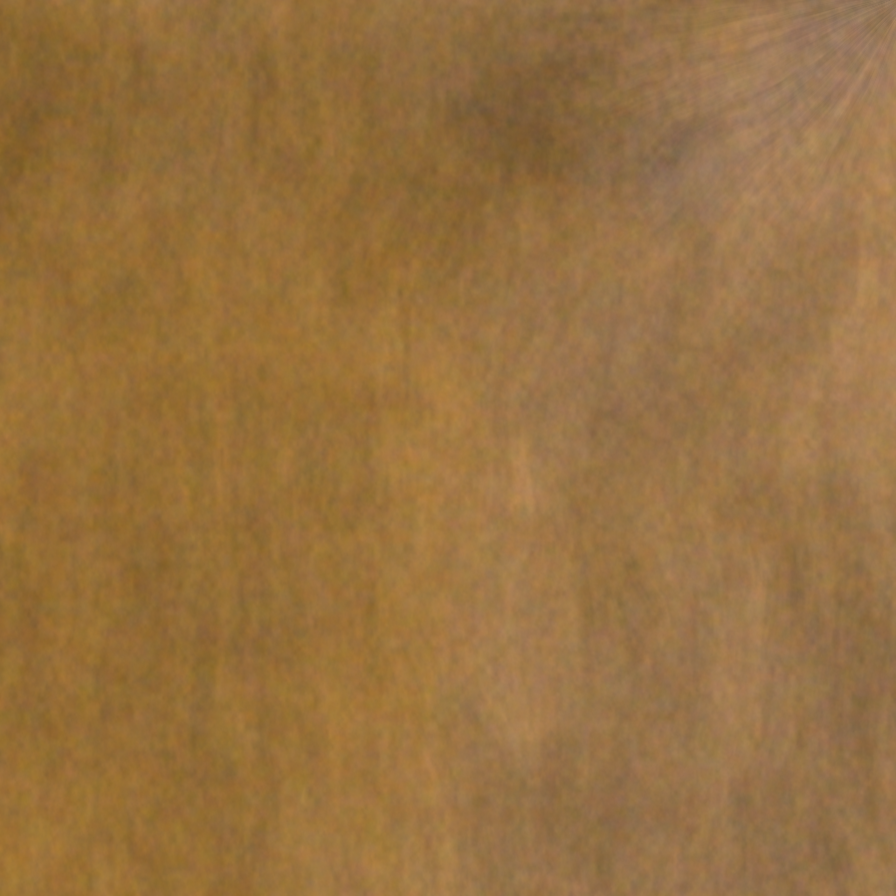
Reproduce this texture procedurally as a WebGL 2 fragment shader.

```glsl
#version 300 es
precision highp float;
// Soft honey-brown wood veneer with vertical grain and a pale fan of figure in the upper right corner.

#define BROAD_CONTRAST 0.22
#define GRAIN_CONTRAST 0.14
#define FIBRE_CONTRAST 0.13
#define MOTTLE_CONTRAST 0.10
#define SPECKLE_CONTRAST 0.16
#define CHROMA_SPECKLE 0.11
#define GRAIN_WAVER 0.10
#define FAN_ORIGIN vec2(1.02, 1.01)
#define FAN_REACH 0.68
#define HONEY vec3(0.590, 0.430, 0.205)
#define TAN vec3(0.605, 0.460, 0.300)
#define MAUVE vec3(0.580, 0.460, 0.365)

uniform vec2 u_resolution;
out vec4 fragColor;

float hash(vec2 p) {
    return fract(sin(dot(p, vec2(127.1, 311.7))) * 43758.5453);
}

float valueNoise(vec2 p) {
    vec2 cell = floor(p);
    vec2 f = fract(p);
    f = f * f * (3.0 - 2.0 * f);
    float low = mix(hash(cell), hash(cell + vec2(1.0, 0.0)), f.x);
    float high = mix(hash(cell + vec2(0.0, 1.0)), hash(cell + vec2(1.0, 1.0)), f.x);
    return mix(low, high, f.y);
}

// Layered noise, roughly 0 to 1
float fbm(vec2 p) {
    float sum = 0.0;
    float weight = 0.533;
    for (int i = 0; i < 4; i++) {
        sum += weight * valueNoise(p);
        p = mat2(1.94, 0.25, -0.25, 1.94) * p + 17.3;
        weight *= 0.5;
    }
    return sum;
}

// Noise stretched along y, without rotation between layers
float streaks(vec2 p) {
    return 0.50 * valueNoise(p)
         + 0.30 * valueNoise(p * vec2(2.1, 2.0) + 31.7)
         + 0.20 * valueNoise(p * vec2(4.3, 3.6) + 67.1);
}

// Soft round patch, 1 at its centre
float patchAt(vec2 p, vec2 centre, vec2 size) {
    vec2 d = (p - centre) / size;
    return exp(-dot(d, d));
}

void main() {
    vec2 p = gl_FragCoord.xy / u_resolution;

    // Wavering vertical grain that comes and goes
    vec2 waver = vec2(fbm(p * vec2(4.0, 4.0) + 5.0), fbm(p * 5.0 + 40.0)) - 0.5;
    vec2 g = p + GRAIN_WAVER * waver;
    float presence = 0.35 + 1.3 * fbm(p * 6.0 + 140.0);
    float broad = fbm(g * vec2(5.0, 3.6) + 11.0) - 0.5;
    float grain = presence * (streaks(g * vec2(24.0, 4.5) + 3.0) - 0.5);
    float fibre = presence * (streaks(g * vec2(70.0, 15.0) + 80.0) - 0.5);

    // Figure that spreads from the corner
    vec2 away = FAN_ORIGIN - p;
    float radius = length(away);
    float angle = atan(away.x, away.y) + 0.3 * waver.x;
    float fan = (1.0 - smoothstep(0.25 * FAN_REACH, FAN_REACH, radius))
              * smoothstep(0.08, 0.4, angle);
    float rays = streaks(vec2(angle * 11.0, radius * 7.0) + 21.0) - 0.5;
    float fineRays = streaks(vec2(angle * 32.0, radius * 16.0) + 51.0) - 0.5;
    grain = mix(grain, rays * 1.3, fan);
    fibre = mix(fibre, fineRays, fan);

    // Warm left side, greyer right side
    float side = p.x + 0.12 * (p.y - 0.5) + 0.8 * waver.y + 0.35 * broad;
    vec3 colour = mix(HONEY, TAN, smoothstep(0.0, 0.92, side));

    // Mauve veil along the diagonal
    float across = (away.x - away.y) * 0.7071 + 0.16 * waver.x;
    float veil = exp(-across * across / 0.009)
               * (1.0 - smoothstep(0.3, 0.78, radius));
    veil *= smoothstep(0.2, 0.65, fbm(p * vec2(9.0, 7.0) + 90.0));
    colour = mix(colour, MAUVE, 0.8 * veil);

    // Dim clouds and pale bands
    vec2 q = p + 0.2 * waver;
    float shade = -0.12 * patchAt(q, vec2(0.57, 0.86), vec2(0.12, 0.12))
                - 0.13 * patchAt(q, vec2(0.80, 1.00), vec2(0.16, 0.05))
                - 0.08 * patchAt(q, vec2(0.25, 0.31), vec2(0.14, 0.12))
                - 0.07 * patchAt(q, vec2(0.80, 0.10), vec2(0.25, 0.13))
                - 0.06 * patchAt(q, vec2(0.15, 0.94), vec2(0.30, 0.10))
                + 0.05 * patchAt(q, vec2(0.42, 0.58), vec2(0.18, 0.15))
                + 0.05 * patchAt(q, vec2(0.46, 0.28), vec2(0.14, 0.16))
                + 0.04 * patchAt(q, vec2(0.98, 0.76), vec2(0.07, 0.25));

    // Small blotches and fine tinted speckle
    float mottle = fbm(g * vec2(26.0, 17.0) + 160.0) - 0.5;
    float speckle = fbm(p * vec2(130.0, 95.0)) - 0.5;
    float warmth = fbm(p * 75.0 + 200.0) - 0.5;
    float redness = fbm(p * 65.0 + 300.0) - 0.5;
    float tone = 1.005 + shade + BROAD_CONTRAST * broad + GRAIN_CONTRAST * grain
               + FIBRE_CONTRAST * fibre + MOTTLE_CONTRAST * mottle
               + SPECKLE_CONTRAST * speckle;
    colour *= tone;
    colour += CHROMA_SPECKLE * (warmth * vec3(0.15, 0.05, -0.8) + redness * vec3(0.45, -0.25, 0.1));

    fragColor = vec4(clamp(colour, 0.0, 1.0), 1.0);
}
```
